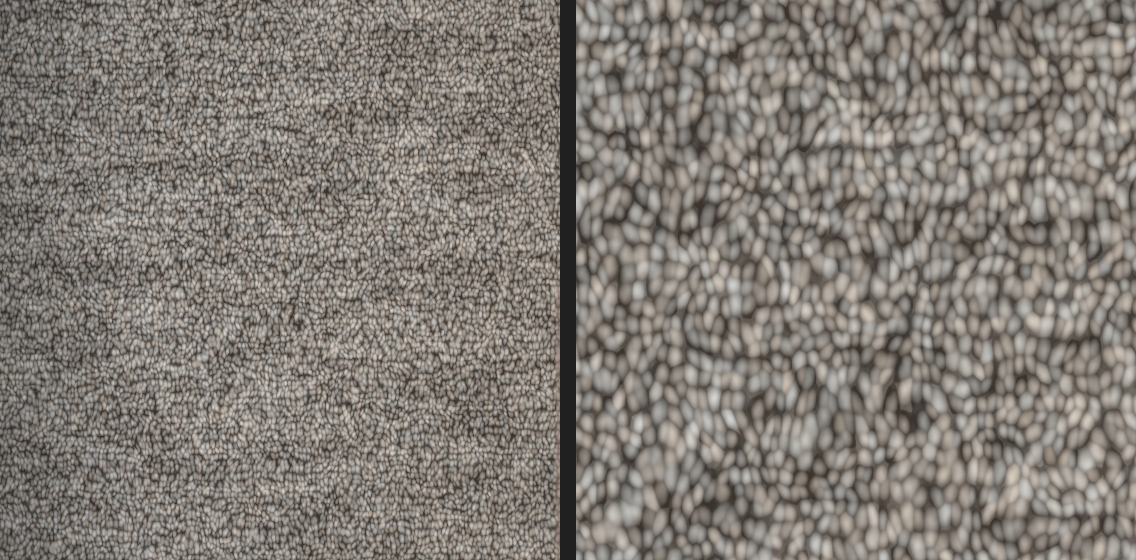
Left: the whole. Right: its middle third, enlarged.
Write a three.js fragment shader that draws this texture.

```glsl
// Draws a grey-beige loop-pile carpet with small upright tufts and faint horizontal streaks.
varying vec2 vUv;

const vec2 TUFT_COUNT = vec2(142.0, 90.0);
const vec3 GAP_BROWN = vec3(0.262, 0.238, 0.215);
const vec3 WOOL_LIGHT = vec3(0.765, 0.745, 0.715);
const vec3 EDGE_PINK = vec3(0.56, 0.49, 0.455);

vec2 hash2(vec2 p) {
  vec3 q = fract(p.xyx * vec3(0.1031, 0.1030, 0.0973));
  q += dot(q, q.yzx + 33.33);
  return fract((q.xx + q.yz) * q.zy);
}

vec2 gradientAt(vec2 cell) {
  float angle = 6.2832 * hash2(cell + 57.0).x;
  return vec2(cos(angle), sin(angle));
}

// Gradient noise, roughly -0.7 to 0.7
float gradientNoise(vec2 p) {
  vec2 cell = floor(p);
  vec2 f = fract(p);
  vec2 u = f * f * f * (f * (f * 6.0 - 15.0) + 10.0);
  vec2 e = vec2(1.0, 0.0);
  float low = mix(dot(gradientAt(cell), f),
                  dot(gradientAt(cell + e.xy), f - e.xy), u.x);
  float high = mix(dot(gradientAt(cell + e.yx), f - e.yx),
                   dot(gradientAt(cell + e.xx), f - e.xx), u.x);
  return mix(low, high, u.y);
}

vec2 rotate(vec2 p, float angle) {
  float c = cos(angle);
  float s = sin(angle);
  return vec2(c * p.x - s * p.y, s * p.x + c * p.y);
}

// Softly merged tuft domes: x = relief, y = wool shade, z = wool hue
vec3 tufts(vec2 p, float sharpness) {
  float aspect = TUFT_COUNT.x / TUFT_COUNT.y;
  vec3 total = vec3(0.0);
  for (int j = -1; j <= 1; j++) {
    float row = floor(p.y) + float(j);
    float x = p.x + 7.0 * hash2(vec2(row, 3.0)).x;
    for (int i = -1; i <= 1; i++) {
      vec2 id = vec2(floor(x) + float(i), row);
      vec2 jitter = hash2(id);
      vec2 wool = hash2(id + 191.0);
      vec2 form = hash2(id + 419.0);
      vec2 offset = vec2(x, p.y) - id - 0.5 - 0.65 * (jitter - 0.5);
      offset = rotate(offset * vec2(1.0, aspect), 0.9 * (form.x - 0.5));
      offset /= vec2(0.58, 0.95) * mix(0.85, 1.15, form.y);
      float dome = 1.0 - dot(offset, offset) + 0.12 * offset.y;
      float weight = exp(sharpness * dome);
      total += weight * vec3(1.0, wool);
    }
  }
  return vec3(log(total.x) / sharpness, total.yz / total.x);
}

// Yarn bands running across the carpet
float streaks(vec2 uv) {
  float broad = gradientNoise(uv * vec2(3.0, 22.0) + 11.0);
  float fine = gradientNoise(uv * vec2(9.0, 75.0) + 31.0);
  float patches = gradientNoise(uv * vec2(5.0, 9.0) + 71.0);
  return 0.16 * broad + 0.20 * fine + 0.09 * patches;
}

// Dimmer left side and corners
float lighting(vec2 uv) {
  float leftShade = smoothstep(-0.12, 0.32, uv.x);
  vec2 fromCentre = uv - vec2(0.54, 0.48);
  return mix(0.86, 1.035, leftShade) - 0.20 * dot(fromCentre, fromCentre);
}

void main() {
  vec2 uv = vUv;

  // Uneven tuft rows
  vec2 sway = vec2(gradientNoise(uv * 24.0), gradientNoise(uv * 19.0 + 43.0));
  vec3 pile = tufts(uv * TUFT_COUNT + 0.9 * sway, 6.0);

  // Relief, wool shade, streaks and fibres form the tone
  float relief = max(pile.x, -0.15);
  float fibre = gradientNoise(uv * vec2(230.0, 150.0) + 5.0);
  float tone = 0.55 + 0.56 * (relief - 0.58) + 0.40 * (pile.y - 0.5);
  tone += streaks(uv) + 0.16 * fibre;
  vec3 colour = mix(GAP_BROWN, WOOL_LIGHT, clamp(tone, -0.08, 1.12));

  // Warm and cool yarns, warmer towards the right
  float warmth = 0.05 * (pile.z - 0.5) + 0.024 * (uv.x - 0.5);
  colour *= 1.0 + warmth * vec3(1.0, -0.1, -1.1);
  colour *= lighting(uv);

  // Narrow bare edge on the lower right
  float edge = smoothstep(0.990, 0.996, uv.x) * smoothstep(0.54, 0.46, uv.y);
  colour = mix(colour, EDGE_PINK * (0.9 + 0.2 * tone), 0.65 * edge);

  gl_FragColor = vec4(colour, 1.0);
}
```
